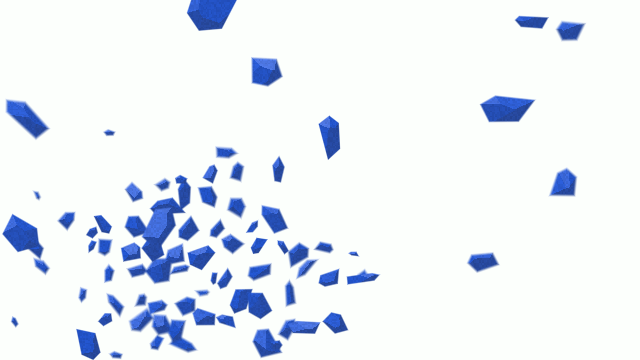
Write a WebGL 2 fragment shader that draws this background.

```glsl
#version 300 es
precision highp float;
// Blue faceted stone shards bursting over a near-white ground.
// Each shard is a tapered convex solid cut by planes; the lowest plane is the
// visible facet. Large shards are placed, small ones fill a fading hashed grid.

uniform vec2 u_resolution;
out vec4 outColor;

const float TAU = 6.28318;

// Colours
const vec3 GROUND = vec3(0.99, 1.00, 0.99);
const vec3 SHADOW_BLUE = vec3(0.15, 0.28, 0.61);
const vec3 MID_BLUE = vec3(0.13, 0.33, 0.81);
const vec3 LIT_BLUE = vec3(0.30, 0.46, 0.88);

// Shard form, in units of the canvas height
const int SIDES = 5;
const float TAPER = 0.22;
const float CAP_HEIGHT = 0.38;
const vec2 REACH = vec2(0.78, 1.0);
const vec2 SOFTNESS = vec2(0.002, 0.006);
const vec3 LIGHT = vec3(-0.30, 0.60, 0.74);
const float DIMMING = 0.20;
const float GRAIN = 0.12;
const float GRAIN_SCALE = 220.0;

// Cloud of small shards
const float CELL = 0.068;
const vec2 CLOUD_CENTER = vec2(0.52, 0.25);
const vec2 CLOUD_SPREAD = vec2(0.36, 0.31);
const float CLOUD_DENSITY = 1.25;
const vec2 SMALL_SIZE = vec2(0.014, 0.042);
const float OUTER_SHRINK = 0.55;

// Large shards: centre x, centre y, half length, angle of the tip
const int LARGE_COUNT = 12;
const vec4 LARGE[LARGE_COUNT] = vec4[](
    vec4(0.590, 0.985, 0.075, -2.0), vec4(0.741, 0.803, 0.043, -1.4),
    vec4(0.072, 0.675, 0.066, 2.45), vec4(0.058, 0.352, 0.052, -0.65),
    vec4(0.921, 0.625, 0.055, 1.67), vec4(1.403, 0.697, 0.061, 3.0),
    vec4(1.569, 0.493, 0.036, 1.4), vec4(1.340, 0.273, 0.038, 3.3),
    vec4(1.583, 0.912, 0.035, 3.1), vec4(1.475, 0.940, 0.041, 3.05),
    vec4(0.442, 0.370, 0.064, 1.1), vec4(1.007, 0.227, 0.046, 0.15));
// Their width over length
const float LARGE_ASPECT[LARGE_COUNT] = float[](
    0.80, 0.92, 0.42, 0.78, 0.48, 0.66, 0.86, 0.58, 0.75, 0.40, 0.55, 0.26);

// Arithmetic hash, 0 to 1
float hash(vec2 p) {
    vec3 q = fract(p.xyx * 0.1031);
    q += dot(q, q.yzx + 33.33);
    return fract((q.x + q.y) * q.z);
}

// Numbered random value belonging to one shard
float pick(vec2 seed, float channel) {
    return hash(seed + channel * vec2(17.3, 9.7));
}

vec2 direction(float angle) {
    return vec2(cos(angle), sin(angle));
}

// Paints one shard over the colour below; p is relative to its centre
vec3 paintShard(vec3 below, vec2 p, float size, float angle, float aspect, vec2 seed) {
    if (dot(p, p) > 4.0 * size * size + 0.0004) return below;

    // Turn the long axis onto x, with the tip ahead
    vec2 axis = direction(angle);
    vec2 q = vec2(dot(p, axis), dot(p, vec2(-axis.y, axis.x)));
    q.x -= TAPER * size;

    // Tilted front facet
    vec2 tilt = 0.5 * direction(TAU * pick(seed, 1.0));
    float height = size * CAP_HEIGHT * sqrt(aspect) - dot(q, tilt);
    vec3 normal = vec3(tilt, 1.0);
    float edge = -1.0;

    // Sides of a stretched, uneven pentagon narrowing to the tip
    for (int i = 0; i < SIDES; i++) {
        float k = float(i);
        float turn = TAU * (k + 0.27 + 0.46 * pick(seed, k + 2.0)) / float(SIDES);
        vec2 n = direction(turn) / vec2(1.0, aspect) + vec2(TAPER, 0.0);
        float d = (dot(q, n) - size * mix(REACH.x, REACH.y, pick(seed, k + 10.0))) / length(n);
        n = normalize(n);
        float slope = mix(0.6, 1.6, pick(seed, k + 20.0));
        edge = max(edge, d);
        if (-d * slope < height) {
            height = -d * slope;
            normal = vec3(n * slope, 1.0);
        }
    }

    // Facet light and stone grain
    normal.xy = axis * normal.x + vec2(-axis.y, axis.x) * normal.y;
    float light = dot(normalize(normal), normalize(LIGHT)) - DIMMING * pick(seed, 31.0);
    vec3 color = mix(SHADOW_BLUE, MID_BLUE, smoothstep(0.2, 0.8, light));
    color = mix(color, LIT_BLUE, smoothstep(0.68, 0.95, light));
    color *= 1.0 + GRAIN * (hash(floor(p * GRAIN_SCALE) + seed) - 0.5);

    float soft = mix(SOFTNESS.x, SOFTNESS.y, pick(seed, 30.0));
    soft = max(soft, 0.7 / u_resolution.y);
    return mix(below, color, 1.0 - smoothstep(-soft, soft, edge));
}

void main() {
    vec2 p = gl_FragCoord.xy / u_resolution.y;
    vec3 color = GROUND;

    // Small shards, thinning and shrinking away from the heart of the cloud
    vec2 home = floor(p / CELL);
    for (int j = 0; j < 9; j++) {
        vec2 cell = home + vec2(j % 3, j / 3) - 1.0;
        vec2 seed = cell + 40.0;
        vec2 center = (cell + mix(vec2(0.15), vec2(0.85), vec2(pick(seed, 40.0), pick(seed, 41.0)))) * CELL;
        vec2 away = (center - CLOUD_CENTER) / CLOUD_SPREAD;
        float nearness = exp(-dot(away, away));
        if (pick(seed, 42.0) > CLOUD_DENSITY * nearness) continue;
        float size = mix(SMALL_SIZE.x, SMALL_SIZE.y, pick(seed, 43.0));
        size *= mix(OUTER_SHRINK, 1.0, smoothstep(0.0, 0.4, nearness));
        float aspect = mix(0.38, 0.85, pick(seed, 44.0));
        color = paintShard(color, p - center, size, TAU * pick(seed, 45.0), aspect, seed);
    }

    // Large shards in front
    for (int i = 0; i < LARGE_COUNT; i++) {
        vec4 s = LARGE[i];
        color = paintShard(color, p - s.xy, s.z, s.w, LARGE_ASPECT[i], vec2(float(i), 90.0));
    }
    outColor = vec4(color, 1.0);
}
```
